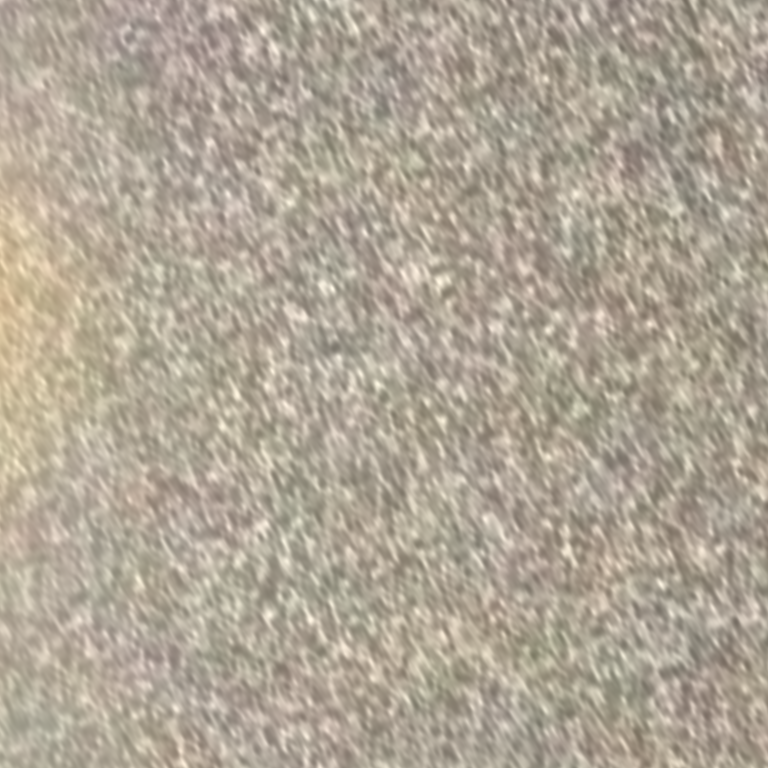
This texture is drawn by a Shadertoy shader. Its source:

```glsl
#define BASE_COLOR vec3(0.688, 0.652, 0.592)
#define GLOW_COLOR vec3(0.13, 0.085, -0.015)
#define GRAIN_TINT vec3(1.0, 0.985, 0.95)
#define GRAIN_SCALE vec2(150.0, 72.0)
#define GRAIN_LEAN 0.38
#define GRAIN_CONTRAST 0.40
#define HIGHLIGHT_SKEW 0.45
#define MOTTLE_SCALE 26.0
#define MOTTLE_TINT 0.035
#define SIDE_FALLOFF 0.065

float hash(vec2 cell) {
    vec3 q = fract(vec3(cell.xyx) * 0.1031);
    q += dot(q, q.yzx + 33.33);
    return fract((q.x + q.y) * q.z);
}

// Smooth value noise centred on zero
float noise(vec2 p) {
    vec2 cell = floor(p);
    vec2 f = fract(p);
    f = f * f * (3.0 - 2.0 * f);
    float low = mix(hash(cell), hash(cell + vec2(1, 0)), f.x);
    float high = mix(hash(cell + vec2(0, 1)), hash(cell + vec2(1, 1)), f.x);
    return mix(low, high, f.y) - 0.5;
}

vec2 rotate(vec2 p, float angle) {
    float c = cos(angle), s = sin(angle);
    return vec2(c * p.x + s * p.y, c * p.y - s * p.x);
}

// Short leaning flecks: crossed layers hide the noise lattice
float grain(vec2 p) {
    float flecks = 0.62 * noise(rotate(p, GRAIN_LEAN) * GRAIN_SCALE + 40.0);
    flecks += 0.52 * noise(rotate(p, GRAIN_LEAN + 0.22) * GRAIN_SCALE * 1.23 + 310.0);
    flecks += 0.34 * noise(rotate(p, GRAIN_LEAN - 0.35) * GRAIN_SCALE * vec2(0.5, 0.7) + 570.0);
    return flecks;
}

void mainImage(out vec4 fragColor, in vec2 fragCoord) {
    vec2 uv = fragCoord / iResolution.xy;
    vec2 p = fragCoord / iResolution.y;

    // Uneven light: dim right side, warm glow on the left edge
    vec3 color = BASE_COLOR + SIDE_FALLOFF * (0.5 - uv.x);
    vec2 fromGlow = (uv - vec2(-0.03, 0.59)) / vec2(0.13, 0.22);
    color += GLOW_COLOR * exp(-dot(fromGlow, fromGlow));
    color -= vec3(0.025, 0.025, 0.01) * smoothstep(0.65, 1.0, uv.y);

    // Soft pink, green and blue-grey mottling
    float pinkGreen = noise(rotate(p, 0.6) * MOTTLE_SCALE + 80.0)
                    + noise(rotate(p, 1.1) * MOTTLE_SCALE * 0.4 + 190.0);
    float warmCool = noise(rotate(p, 0.9) * MOTTLE_SCALE * 0.5 + 130.0);
    color += MOTTLE_TINT * pinkGreen * vec3(0.6, -0.4, 0.1);
    color += MOTTLE_TINT * warmCool * vec3(0.4, 0.2, -0.9);

    // Flecks, calmer near the glow, with brighter highlights than shadows
    float fleck = grain(p);
    fleck += HIGHLIGHT_SKEW * (fleck * fleck - 0.034);
    float strength = GRAIN_CONTRAST * mix(0.65, 1.05, smoothstep(0.0, 0.35, uv.x));
    color += strength * fleck * GRAIN_TINT;

    fragColor = vec4(clamp(color, 0.0, 1.0), 1.0);
}
```
